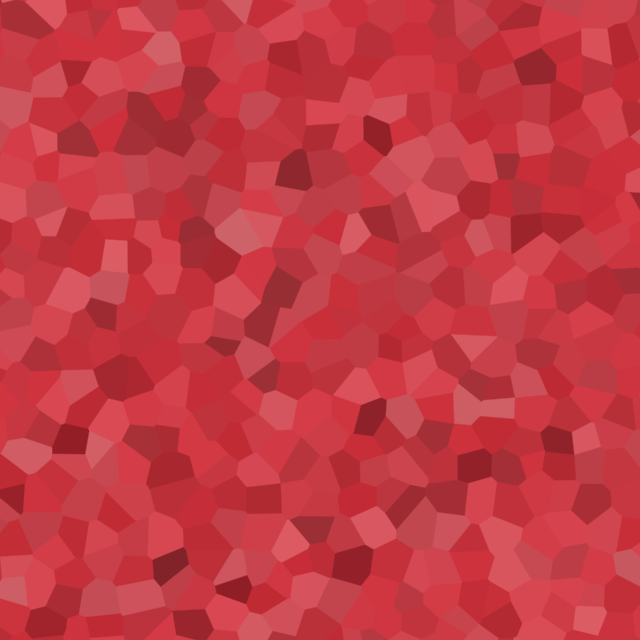
Write a three.js fragment shader that draws this pattern.

```glsl
// Mosaic of irregular flat polygon cells in shades of crimson red.
varying vec2 vUv;

const float CELLS = 21.0;          // cells across the canvas
const float JITTER = 0.92;         // how far sites stray from the grid
const float EDGE_WIDTH = 0.0011;   // half width of the smoothed edge, canvas units
const float VIVID = -0.06;         // least greying (negative is more saturated)
const float DULL = 0.15;           // most greying

const vec3 MAROON  = vec3(0.54, 0.12, 0.15);
const vec3 WINE    = vec3(0.64, 0.16, 0.19);
const vec3 CARMINE = vec3(0.73, 0.175, 0.21);
const vec3 CRIMSON = vec3(0.78, 0.20, 0.24);
const vec3 RED     = vec3(0.805, 0.24, 0.28);
const vec3 CORAL   = vec3(0.825, 0.29, 0.33);
const vec3 ROSE    = vec3(0.845, 0.37, 0.40);

vec3 hash3(vec2 p) {
  vec3 q = fract(vec3(p.xyx) * vec3(0.1031, 0.1030, 0.0973));
  q += dot(q, q.yxz + 33.33);
  return fract((q.xxy + q.yzz) * q.zyx);
}

// Cell centre, placed at random within its grid square
vec2 sitePoint(vec2 cell) {
  return cell + 0.5 + JITTER * (hash3(cell + 17.0).xy - 0.5);
}

float ramp(float from, float to, float x) {
  return clamp((x - from) / (to - from), 0.0, 1.0);
}

// Shade by rank, so that each tone takes its share of the cells
vec3 cellColor(vec2 cell) {
  vec3 rnd = hash3(cell + 71.0);
  float rank = rnd.x;
  vec3 color = mix(MAROON, WINE, ramp(0.0, 0.04, rank));
  color = mix(color, CARMINE, ramp(0.04, 0.17, rank));
  color = mix(color, CRIMSON, ramp(0.17, 0.43, rank));
  color = mix(color, RED, ramp(0.43, 0.69, rank));
  color = mix(color, CORAL, ramp(0.69, 0.88, rank));
  color = mix(color, ROSE, ramp(0.88, 1.0, rank));
  float luma = dot(color, vec3(0.299, 0.587, 0.114));
  return mix(color, vec3(luma), mix(VIVID, DULL, rnd.y * rnd.y));
}

void main() {
  vec2 p = vUv * CELLS + 40.0;
  vec2 home = floor(p);

  // Find the two nearest sites
  float nearDist = 1e4;
  float nextDist = 1e4;
  vec2 nearCell = home;
  vec2 nextCell = home;
  for (int j = -2; j <= 2; j++) {
    for (int i = -2; i <= 2; i++) {
      vec2 cell = home + vec2(float(i), float(j));
      vec2 offset = sitePoint(cell) - p;
      float d = dot(offset, offset);
      if (d < nearDist) {
        nextDist = nearDist;
        nextCell = nearCell;
        nearDist = d;
        nearCell = cell;
      } else if (d < nextDist) {
        nextDist = d;
        nextCell = cell;
      }
    }
  }

  // Blend across the shared border only
  float gap = max(distance(sitePoint(nearCell), sitePoint(nextCell)), 0.001);
  float border = 0.5 * (nextDist - nearDist) / gap;
  float inside = 0.5 + 0.5 * ramp(0.0, EDGE_WIDTH * CELLS, border);
  vec3 color = mix(cellColor(nextCell), cellColor(nearCell), inside);
  gl_FragColor = vec4(color, 1.0);
}
```
